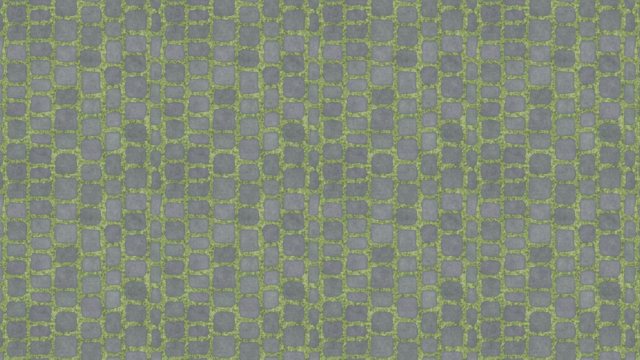
A Shadertoy shader for this texture:

```glsl
// Mossy cobblestone paving: a square tile holds seven columns of rounded stones,
// each column with its own row count and phase. Rounded-box distances cut the
// stones; periodic gradient noise roughens them and grows moss in the joints.

#define TILES 4.05                  // tiles across the canvas width
#define ORIGIN vec2(0.0078, 0.375)  // tile corner, in canvas widths
#define JOINT 0.0115                // half width of the joints, in tiles
#define CORNER 0.030                // stone corner radius
#define ROW_JITTER 0.26             // variation of the stone heights
#define WARP 0.011                  // bending of the joints
#define STONE_COLOR vec3(0.505, 0.525, 0.530)
#define STONE_DARK vec3(0.430, 0.460, 0.440)
#define SOIL_COLOR vec3(0.450, 0.480, 0.370)
#define MOSS_COLOR vec3(0.545, 0.615, 0.390)
#define STRAW_COLOR vec3(0.660, 0.710, 0.510)

const int COLUMNS = 7;
const float columnEdge[8] = float[](0.0, 0.148, 0.306, 0.469, 0.622, 0.749, 0.907, 1.0);
const float rowCount[7] = float[](8.0, 9.0, 7.0, 7.0, 7.0, 7.0, 7.0);
const float rowPhase[7] = float[](0.04, 0.58, 0.51, 0.87, 0.48, 0.05, 0.29);

vec2 hash2(vec2 p) {
    vec3 q = fract(p.xyx * vec3(0.1031, 0.1030, 0.0973));
    q += dot(q, q.yzx + 33.33);
    return fract((q.xx + q.yz) * q.zy);
}

// Gradient noise over the tile, repeating after one tile; freq must be whole.
float tileNoise(vec2 p, float freq, float seed) {
    p *= freq;
    vec2 cell = floor(p), f = p - cell;
    vec2 u = f * f * f * (f * (f * 6.0 - 15.0) + 10.0);
    float sum = 0.0;
    for (int k = 0; k < 4; k++) {
        vec2 corner = vec2(k & 1, k >> 1);
        vec2 gradient = 2.0 * hash2(mod(cell + corner, freq) + seed) - 1.0;
        vec2 weight = mix(1.0 - u, u, corner);
        sum += weight.x * weight.y * dot(gradient, f - corner);
    }
    return sum;
}

float roundedBox(vec2 p, vec2 halfSize, float radius) {
    vec2 q = abs(p) - halfSize + radius;
    return length(max(q, 0.0)) + min(max(q.x, q.y), 0.0) - radius;
}

// Height of a row boundary, in rows.
float rowEdge(float row, int column) {
    float id = mod(row, rowCount[column]);
    return row + ROW_JITTER * (hash2(vec2(id, float(column) + 20.0)).x - 0.5);
}

// Signed distance to the stone around p; also gives the stone's identity.
float stoneDistance(vec2 p, out vec2 id) {
    float x = fract(p.x);
    int column = 0;
    for (int k = 1; k < COLUMNS; k++)
        if (x >= columnEdge[k]) column = k;

    float count = rowCount[column];
    float y = p.y * count - rowPhase[column];
    float row = floor(y);
    if (y < rowEdge(row, column)) row -= 1.0;
    else if (y >= rowEdge(row + 1.0, column)) row += 1.0;

    id = vec2(float(column), mod(row, count));
    vec2 low = vec2(columnEdge[column], rowEdge(row, column) / count);
    vec2 high = vec2(columnEdge[column + 1], rowEdge(row + 1.0, column) / count);
    vec2 local = vec2(x, y / count) - 0.5 * (low + high);
    vec2 inset = JOINT * (0.75 + 0.5 * hash2(id + 51.0));
    return roundedBox(local, 0.5 * (high - low) - inset, CORNER);
}

void mainImage(out vec4 fragColor, in vec2 fragCoord) {
    vec2 p = (fragCoord / iResolution.x - ORIGIN) * TILES * vec2(1.0, -1.0);
    float pixel = TILES / iResolution.x;

    // Noise layers, from broad to fine
    float patches = tileNoise(p, 6.0, 3.0);
    float blotch = tileNoise(p, 17.0, 11.0);
    float clumps = tileNoise(p, 34.0, 23.0);
    float grain = tileNoise(p, 71.0, 37.0);

    // Stones with bent outlines and moss creeping over their edges
    vec2 bend = vec2(tileNoise(p, 9.0, 5.0), tileNoise(p, 9.0, 61.0));
    vec2 id;
    float d = stoneDistance(p + WARP * bend, id);
    d += 0.008 * patches + 0.006 * blotch + 0.007 * clumps + 0.004 * grain;
    float stoneMask = 1.0 - smoothstep(-pixel, pixel, d);

    // Stone face: individual tone, faint tint, mottling and a dark rim
    vec2 tone = hash2(id + 7.0) - 0.5;
    vec3 stone = STONE_COLOR + 0.07 * tone.x + tone.y * vec3(0.015, -0.008, 0.02);
    stone += 0.06 * blotch + 0.04 * clumps + 0.05 * grain + 0.04 * patches;
    stone = mix(stone, STONE_DARK, 0.65 * smoothstep(-0.016, 0.0, d));

    // Joint: soil, moss and pale dry tufts
    float growth = 0.55 + 0.5 * patches + 0.7 * clumps + 0.9 * grain;
    vec3 moss = mix(SOIL_COLOR, MOSS_COLOR, smoothstep(0.1, 0.55, growth));
    moss = mix(moss, STRAW_COLOR, smoothstep(0.55, 1.05, growth));
    moss += vec3(0.04, 0.0, 0.02) * blotch;

    fragColor = vec4(mix(moss, stone, stoneMask), 1.0);
}
```
